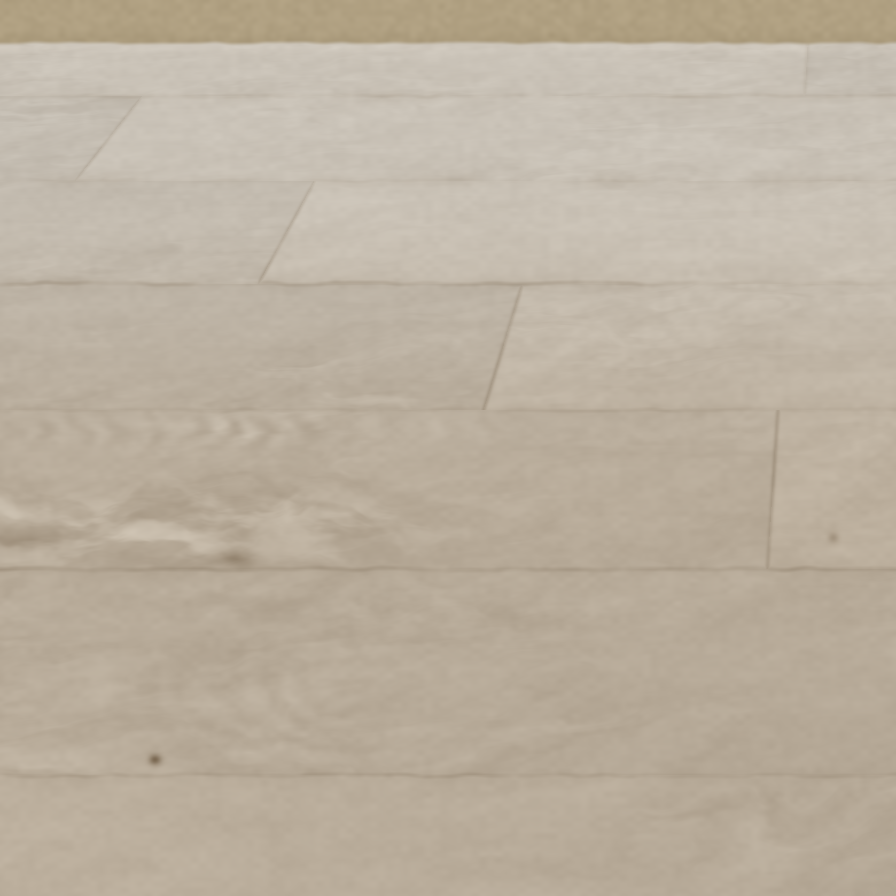
This texture is drawn by a three.js fragment shader. Its source:

```glsl
// Pale oak plank floor receding in perspective to a tan wall base.
varying vec2 vUv;

const vec3 NEAR_OAK = vec3(0.731, 0.681, 0.611);
const vec3 FAR_OAK = vec3(0.780, 0.752, 0.708);
const vec3 WALL = vec3(0.690, 0.628, 0.508);
const vec3 SEAM = vec3(0.570, 0.510, 0.430);
const vec3 GRAIN_TINT = vec3(0.92, 1.0, 1.07);
const vec2 VANISH = vec2(0.960, 1.911);   // vanishing point of the joints
const float ROW_OFFSET = 11.71;
const float ROW_SCALE = 11.92;
const float PLANK_LENGTH = 0.966;
const float JOINT_START = -0.787;
const float STAGGER = 0.240;              // joint shift from row to row
const float WALL_EDGE = 0.952;
const float SEAM_WIDTH = 0.0030;
const float JOINT_WIDTH = 0.0027;
const float PLANK_CONTRAST = 0.024;

float hash(vec2 p) {
  return fract(sin(dot(p, vec2(127.1, 311.7))) * 43758.55);
}

float noise(vec2 p) {
  vec2 i = floor(p), f = fract(p);
  f = f * f * (3.0 - 2.0 * f);
  return mix(mix(hash(i), hash(i + vec2(1.0, 0.0)), f.x),
             mix(hash(i + vec2(0.0, 1.0)), hash(i + 1.0), f.x), f.y);
}

float fbm(vec2 p) {
  float sum = 0.0, amp = 0.53;
  for (int k = 0; k < 4; k++) {
    sum += amp * noise(p);
    p = p * 2.03 + 7.3;
    amp *= 0.5;
  }
  return sum;
}

// Soft elliptical spot, 1 at its centre
float spot(vec2 p, vec2 centre, vec2 size) {
  vec2 q = (p - centre) / size;
  return exp(-dot(q, q));
}

float softLine(float dist, float width) {
  return exp(-dist * dist / (width * width));
}

// Streaks, short slanted ripples and rings along one plank
float woodGrain(vec2 floorPos, vec2 seed) {
  vec2 p = floorPos + seed;
  float streaks = fbm(p * vec2(6.0, 8.0)) - 0.5;
  float figured = mix(0.45, 1.0, smoothstep(0.30, 0.70, noise(p * vec2(5.0, 2.0))));
  float warp = fbm(p * vec2(11.0, 4.0));
  float ripples = fbm(vec2(p.x * 24.0 + p.y * 5.0, p.y * 8.0 + warp * 5.0)) - 0.5;
  float rings = sin(p.y * 16.0 + warp * 26.0);
  return 0.030 * streaks + figured * (0.075 * ripples + 0.006 * rings);
}

// Bold flame figure and chevrons of the plank across the middle
float flameFigure(vec2 uv) {
  vec2 bend = vec2(0.0, 0.05 * (fbm(uv * vec2(11.0, 14.0)) - 0.5));
  float flame = fbm((uv + bend) * vec2(13.0, 40.0) + 3.7);
  float area = spot(uv, vec2(0.18, 0.410), vec2(0.34, 0.045));
  float value = area * 0.10 * (smoothstep(0.32, 0.66, flame) - 0.55);
  value += 0.050 * spot(uv + bend, vec2(0.155, 0.393), vec2(0.080, 0.018));
  value += 0.045 * spot(uv + bend, vec2(0.015, 0.432), vec2(0.080, 0.012));
  value -= 0.080 * spot(uv + bend, vec2(0.035, 0.397), vec2(0.055, 0.011));
  float arrow = uv.x + 0.9 * abs(uv.y - 0.517) + 0.03 * noise(uv * 32.0);
  float band = spot(uv, vec2(0.26, 0.517), vec2(0.26, 0.020));
  return value + 0.050 * band * sin(arrow * 150.0) * noise(uv * vec2(18.0, 40.0) + 4.0);
}

// Curved rings and short dashes of the wide plank in front
float swirlFigure(vec2 uv) {
  float radius = length((uv - vec2(0.40, 0.235)) * vec2(1.0, 1.9));
  float arcs = sin(radius * 140.0 + 7.0 * fbm(uv * 14.0));
  float value = 0.014 * arcs * spot(uv, vec2(0.31, 0.215), vec2(0.14, 0.060));
  float dashes = fbm(uv * vec2(24.0, 55.0)) - 0.55;
  return value + 0.080 * dashes * spot(uv, vec2(0.42, 0.320), vec2(0.40, 0.030));
}

void main() {
  vec2 uv = vUv;
  float depth = VANISH.y - uv.y;

  // Floor coordinates: along the planks, and across the rows
  float along = (uv.x - VANISH.x) / depth;
  float across = ROW_OFFSET - ROW_SCALE / depth;
  float row = floor(across);
  float length01 = (along - JOINT_START - STAGGER * row) / PLANK_LENGTH;
  float plank = floor(length01);
  vec2 seed = 19.0 * vec2(hash(vec2(row, plank)), hash(vec2(plank, row + 5.0)));

  // Plank tone, lighter with distance
  vec3 color = mix(NEAR_OAK, FAR_OAK, smoothstep(0.42, 0.87, uv.y));
  color += PLANK_CONTRAST * (0.5 - mod(plank, 2.0)) + 0.010 * (hash(seed) - 0.5);
  color += 0.030 * (0.6 - uv.x) * (1.0 - smoothstep(0.0, 0.35, uv.y));

  // Grain, figures and knots
  float grain = woodGrain(vec2(along, across), seed);
  grain *= mix(1.0, 0.75, smoothstep(0.5, 0.9, uv.y));
  grain += step(abs(row - 3.0), 0.5) * step(plank, -0.5) * flameFigure(uv);
  grain += step(abs(row - 4.0), 0.5) * swirlFigure(uv);
  float knots = 0.26 * spot(uv, vec2(0.173, 0.152), vec2(0.007, 0.006));
  knots += 0.13 * spot(uv, vec2(0.265, 0.378), vec2(0.020, 0.010));
  knots += 0.10 * spot(uv, vec2(0.930, 0.400), vec2(0.006, 0.007));
  color += (grain - knots) * GRAIN_TINT;

  // Seams between rows, every second one fainter
  float seamId = floor(across + 0.5);
  float seamDist = (across - seamId) * depth * depth / ROW_SCALE;
  seamDist += 0.003 * (noise(vec2(uv.x * 40.0, seamId)) - 0.5);
  float wear = smoothstep(0.20, 0.80, fbm(vec2(uv.x * 16.0, seamId * 3.1)));
  float nearness = clamp(seamId / 4.0, 0.0, 1.0);
  float strength = mix(0.14, 0.40, nearness) + 0.16 * (1.0 - mod(seamId, 2.0));
  float seam = softLine(seamDist, SEAM_WIDTH) * mix(0.20, 1.0, wear) * strength;
  float shade = softLine(seamDist, 0.008) * 0.13 * wear;

  // End joints, fainter with distance
  float jointDist = (length01 - floor(length01 + 0.5)) * PLANK_LENGTH * depth;
  float joint = softLine(jointDist, JOINT_WIDTH) * mix(0.55, 1.0, noise(uv * 30.0));
  joint *= mix(0.55, 0.20, smoothstep(0.5, 0.95, uv.y));
  color = mix(color, SEAM, max(max(seam, joint), shade));

  // Wall base with a pale rim below it
  float edge = WALL_EDGE + 0.002 * (noise(vec2(uv.x * 50.0, 2.0)) - 0.5);
  color += 0.022 * softLine(uv.y - edge + 0.005, 0.005);
  vec3 wall = WALL + 0.026 * (noise(uv * 130.0) - 0.5);
  wall -= 0.025 * softLine(uv.y - edge, 0.010);
  color = mix(color, wall, smoothstep(-0.003, 0.003, uv.y - edge));

  // Fine surface speckle
  color += 0.020 * (noise(uv * vec2(115.0, 150.0)) - 0.5);
  gl_FragColor = vec4(color, 1.0);
}
```
